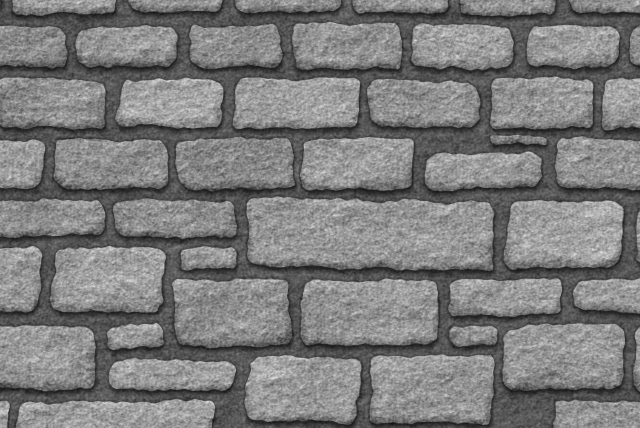
Write a WebGL 2 fragment shader that draws this texture.

```glsl
#version 300 es
precision highp float;
uniform vec2 u_resolution;
out vec4 outColor;

// Course edges, measured downward, then first joint and joint spacing per course
const float courseEdge[9] = float[9](-.07, .045, .172, .312, .455, .64, .82, 1., 1.15);
const float firstJoint[8] = float[8](.28, .165, .265, .14, .27, .1, .25, .02);
const float jointPitch[8] = float[8](.255, .26, .285, .28, .3, .307, .303, .253);

vec2 hash2(vec2 p) {
  p = vec2(dot(p, vec2(127.1, 311.7)), dot(p, vec2(269.5, 183.3)));
  return fract(sin(p) * 43758.55);
}

float gradientNoise(vec2 p) {
  vec2 i = floor(p), f = p - i;
  vec2 u = f * f * f * (f * (f * 6. - 15.) + 10.);
  vec2 e = vec2(0, 1);
  float a = dot(hash2(i) * 2. - 1., f);
  float b = dot(hash2(i + e.yx) * 2. - 1., f - e.yx);
  float c = dot(hash2(i + e.xy) * 2. - 1., f - e.xy);
  float d = dot(hash2(i + e.yy) * 2. - 1., f - e.yy);
  return mix(mix(a, b, u.x), mix(c, d, u.x), u.y);
}

// Chipped rock height: creased octaves with slanted grain
float rockHeight(vec2 p) {
  float height = 0., amp = .5;
  p *= vec2(8., 11.);
  for (int i = 0; i < 6; i++) {
    float n = gradientNoise(p);
    height += amp * mix(n, abs(n), .5);
    p = mat2(1.75, 1.02, -1.02, 1.75) * p + 7.3;
    amp *= .58;
  }
  return height;
}

float joint(int row, int i) {
  float shift = hash2(vec2(i, row) + 3.7).x - .5;
  return firstJoint[row] + jointPitch[row] * (float(i) + .16 * shift);
}

// Nearest stone: x distance, y vertical place on its face, z random tone
vec3 nearestStone(vec2 p) {
  vec3 best = vec3(1., 0., 0.);
  for (int row = 0; row < 8; row++) {
    int middle = int(floor((p.x - firstJoint[row]) / jointPitch[row]));
    for (int col = middle - 1; col <= middle + 1; col++) {
      int first = col, last = col + 1;
      // Some courses hold one double-length stone
      int wide = (7 - row) / 3;
      if (row > 3 && row % 3 == 1 && (col == wide || col == wide + 1)) {
        first = wide;
        last = wide + 2;
      }
      float left = joint(row, first), right = joint(row, last);
      float centre = firstJoint[row] + jointPitch[row] * float(first + last) * .5;
      // Lower courses step up toward both sides
      int stepRow = centre < .41 ? 5 : centre > 1.16 ? 6 : 9;
      float top = courseEdge[row] - (row >= stepRow ? .075 : 0.);
      float bottom = courseEdge[row + 1] - (row + 1 >= stepRow ? .075 : 0.);
      float part = 0.;
      // Stacked pairs: a full stone with a short slab above or below
      if (row > 2 && col == 3 * (row & 1)) {
        bool slabBelow = row == 4 || row == 5;
        if (slabBelow) bottom = courseEdge[row + 1];
        float split = mix(top, bottom, slabBelow ? .6 : .08 * float(row) - .02);
        bool below = p.y > split;
        if (below) top = split; else bottom = split;
        if (below == slabBelow) {
          if (row < 5) left = mix(left, right, .5);
          else right = mix(left, right, .48);
        }
        part = below ? .5 : .25;
      }
      vec2 id = vec2(float(first) + part, row);
      vec2 r = hash2(id + 11.), s = hash2(id + 29.);
      vec2 size = vec2(right - left, bottom - top) * .5;
      size -= min(vec2(.011) + .006 * r, size * .4);
      vec2 q = p - vec2(left + right, top + bottom) * .5;
      // Uneven, slightly tapered outline
      q += (s - .5) * vec2(.22, .05) * q.yx;
      float corner = min(.012 + .02 * r.y, size.y * .7);
      vec2 k = abs(q) - size + corner;
      float d = length(max(k, 0.)) + min(max(k.x, k.y), 0.) - corner;
      if (d < best.x) best = vec3(d, q.y / size.y, s.x);
    }
  }
  return best;
}

void main() {
  vec2 p = gl_FragCoord.xy / u_resolution.y;
  p.y = 1. - p.y;

  // Ragged outlines
  vec2 ragged = p + .012 * vec2(gradientNoise(p * 13.), gradientNoise(p * 13. + 40.));
  ragged += .007 * vec2(gradientNoise(p * 45.), gradientNoise(p * 45. + 80.));
  vec3 stone = nearestStone(ragged);
  float castBy = nearestStone(ragged - vec2(.002, .01)).x;

  // Surface relief lit from above, and fine grain
  float relief = rockHeight(p + vec2(.0015, .003)) - rockHeight(p);
  float grain = .2 * gradientNoise(p * 150.) + .13 * gradientNoise(p * 68.);
  float stain = gradientNoise(p * 6.);

  float rim = smoothstep(-.022, .001, stone.x);
  float rock = .585 + .08 * (stone.z - .5) + .07 * stain + grain + 2.5 * relief;
  rock -= rim * (.07 + .13 * stone.y);

  float mortar = .34 + .05 * stain + .75 * grain + 1.3 * relief;
  mortar *= mix(.5, 1., smoothstep(-.008, .009, castBy));
  mortar *= mix(.75, 1., smoothstep(0., .008, stone.x));

  float edge = .8 / u_resolution.y;
  float tone = mix(rock, mortar, smoothstep(-edge, edge, stone.x));
  outColor = vec4(vec3(clamp(tone, .08, .86)), 1.);
}
```
